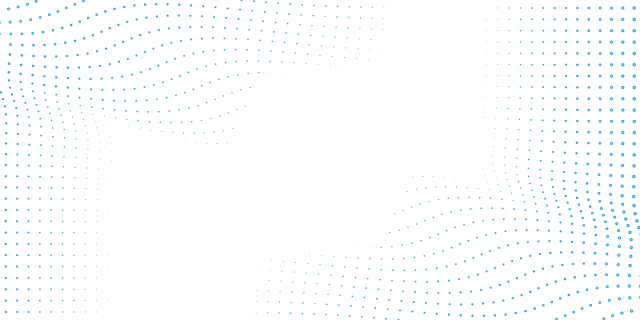
Give the GLSL for this background, as a WebGL 1 fragment shader.

```glsl
precision highp float;
// Blue dots and small rings on a warped grid, fading into a white centre.
uniform vec2 u_resolution;

const float SPACING = 0.0355;

// Grid warp, symmetric under a half turn: one broad swell and two tight folds.
vec2 warp(vec2 p) {
  float swell = 3.8 * (0.6 * p.x + p.y);
  float foldLine = 0.12 * p.x / sqrt(p.x * p.x + 0.01);
  float fold = (p.y + 0.33 * p.x - foldLine) / 0.06;
  return p + vec2(0.09, -0.11) * swell * exp(-swell * swell)
           + vec2(0.03, 0.04) * fold / sqrt(1.0 + fold * fold);
}

// Dot size on the sheet that hangs from the upper left down to its fold.
float sheetSize(vec2 p) {
  float lowerEdge = mix(-0.12 - 0.33 * p.x, 0.24, smoothstep(-0.32, -0.15, p.x));
  float size = 0.74 - 0.9 * p.x + 1.2 * (p.y - 0.4);
  return max(size, 0.0) * smoothstep(lowerEdge - 0.02, lowerEdge + 0.08, p.y)
       * (1.0 - smoothstep(0.15, 0.32, p.x));
}

// Dot radius: both sheets, joined by dots that grow toward the sides.
float dotRadius(vec2 p) {
  float sides = max(3.2 * (p.x - 0.38), 2.6 * (-p.x - 0.5));
  float size = max(max(sheetSize(p), sheetSize(-p)), sides);
  return clamp(size, 0.0, 2.1) / 384.0;
}

void main() {
  vec2 p = (gl_FragCoord.xy - 0.5 * u_resolution) / u_resolution.y;
  float pixel = 1.0 / u_resolution.y;

  // Offset from the nearest grid point, in warped space.
  vec2 g = warp(p);
  vec2 cell = (fract(g / SPACING) - 0.5) * SPACING;

  // Undo the local stretch so that the dots stay round.
  vec2 dx = (warp(p + vec2(0.001, 0.0)) - g) / 0.001;
  vec2 dy = (warp(p + vec2(0.0, 0.001)) - g) / 0.001;
  float area = max(dx.x * dy.y - dy.x * dx.y, 0.05);
  vec2 offset = vec2(dy.y * cell.x - dy.x * cell.y,
                     dx.x * cell.y - dx.y * cell.x) / area;

  // Smooth disc, with a pale core in the larger dots.
  float radius = dotRadius(p - offset);
  float d = length(offset);
  float disc = clamp((radius - d) / pixel + 0.5, 0.0, 1.0)
             * smoothstep(0.0, 0.0022, radius);
  float core = clamp((0.5 * radius - d) / pixel + 0.5, 0.0, 1.0)
             * smoothstep(0.003, 0.0045, radius);

  vec3 blue = mix(vec3(0.22, 0.64, 0.76), vec3(0.08, 0.58, 0.83),
                  smoothstep(0.002, 0.005, radius));
  vec3 ink = mix(blue, vec3(0.8, 0.93, 0.98), 0.7 * core);
  gl_FragColor = vec4(mix(vec3(1.0), ink, disc), 1.0);
}
```
